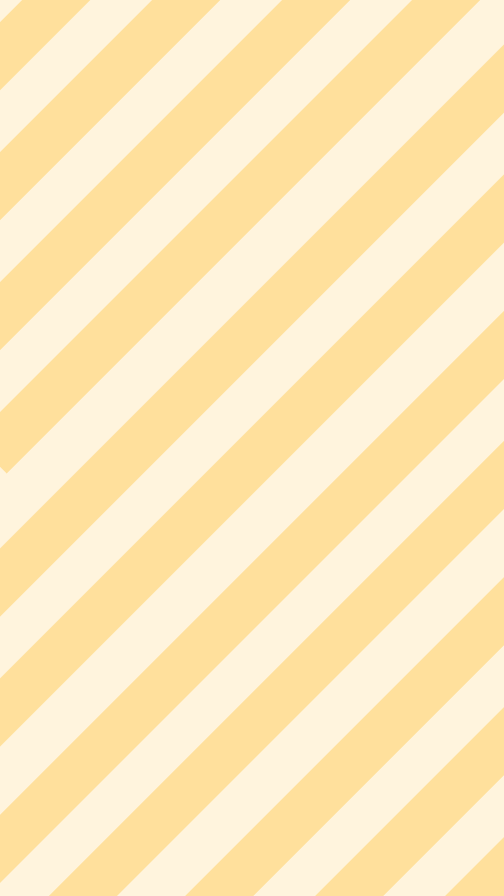
Reproduce this pattern procedurally as a Shadertoy shader.

```glsl
// Diagonal cream and honey stripes with slightly uneven gaps and one squared-off end.

// Signed distance to the nearest stripe, in canvas heights; p has y pointing down.
float stripeDistance(vec2 p) {
    float across = (p.x + p.y) * 0.70711;
    float along = (p.x - p.y) * 0.70711;
    float nearest = 1e3;
    for (int i = 0; i < 11; i++) {
        // Even pitch, with a wider gap before stripes 4, 6 and 8
        float wideGaps = clamp(floor(float(i) * 0.5) - 1.0, 0.0, 3.0);
        float center = (0.0628 + 0.14505 * float(i) + 0.00716 * wideGaps) * 0.70711;
        float stripe = abs(across - center) - 0.0269;
        // One stripe stops just inside the left edge
        if (i == 3) stripe = max(stripe, -0.3683 - along);
        nearest = min(nearest, stripe);
    }
    return nearest;
}

void mainImage(out vec4 fragColor, in vec2 fragCoord) {
    vec2 p = vec2(fragCoord.x, iResolution.y - fragCoord.y) / iResolution.y;
    vec3 cream = vec3(1.0, 0.957, 0.867);
    vec3 honey = vec3(1.0, 0.878, 0.612);

    // One-pixel soft edge
    float coverage = clamp(0.5 - stripeDistance(p) * iResolution.y, 0.0, 1.0);
    fragColor = vec4(mix(cream, honey, coverage), 1.0);
}
```
